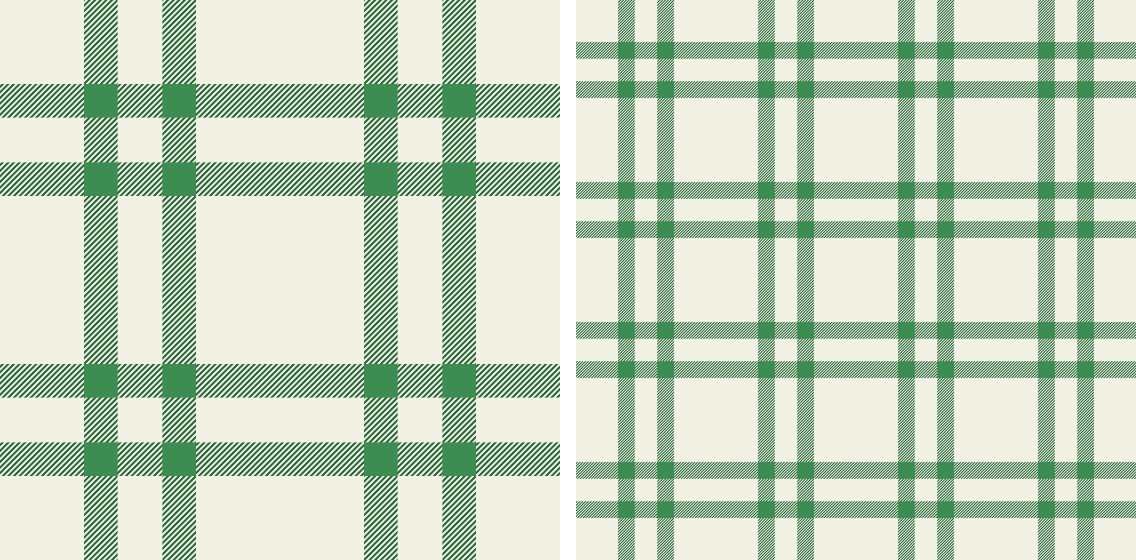
Left: one tile. Right: repeated 2 by 2.
A WebGL 1 fragment shader for this pattern:

```glsl
precision mediump float;
// Twill-woven check: paired green bands cross on cream cloth, two repeats each way.
// Coordinates count threads (50 per repeat); diagonal twill lines choose whether
// the vertical or the horizontal yarn lies on top, and crossings become solid.

uniform vec2 u_resolution;

// Two bands, six threads wide and eight apart, centred in each repeat.
float bandPair(float thread, float pixel) {
  float fromCentre = abs(mod(thread, 50.0) - 25.0);
  float edge = abs(fromCentre - 7.0) - 3.0;
  return 1.0 - smoothstep(-0.5 * pixel, 0.5 * pixel, edge);
}

// Rising diagonal lines: 1 where the vertical yarn is on top.
float twill(vec2 thread, float pixel) {
  float wave = abs(fract(thread.x - thread.y) - 0.5);
  float softness = max(0.1, 0.5 * pixel);
  return smoothstep(0.25 - softness, 0.25 + softness, wave);
}

void main() {
  vec2 thread = 100.0 * gl_FragCoord.xy / u_resolution;
  float pixel = 100.0 / min(u_resolution.x, u_resolution.y);

  vec3 cream = vec3(0.94, 0.94, 0.89);
  vec3 paleGap = vec3(0.84, 0.96, 0.86);
  vec3 darkYarn = vec3(0.24, 0.37, 0.25);
  vec3 solidGreen = vec3(0.24, 0.55, 0.32);

  float vertical = bandPair(thread.x, pixel);
  float horizontal = bandPair(thread.y, pixel);
  float verticalOnTop = twill(thread, pixel);

  // Each band shows its yarn on alternate diagonals.
  vec3 verticalColour = mix(paleGap, darkYarn, verticalOnTop);
  vec3 horizontalColour = mix(darkYarn, paleGap, verticalOnTop);

  // Lay the bands over the cloth, filling the squares where they cross.
  vec3 colour = mix(cream, verticalColour, vertical);
  colour = mix(colour, mix(horizontalColour, solidGreen, vertical), horizontal);

  gl_FragColor = vec4(colour, 1.0);
}
```
